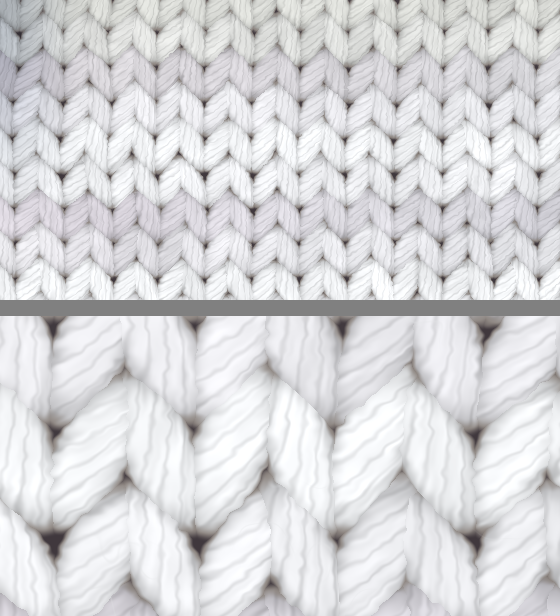
Top: the whole. Bottom: its middle third, enlarged.
Give the GLSL for this texture, as a Shadertoy shader.

```glsl
// Stocking-stitch knit in pale wool: columns of slanted, twisted-yarn legs.
// Each leg is a tilted elliptic height field; the highest leg at a point wins,
// and its height gives the shading, from dark gaps up to bright wool.

#define COLUMNS 11.8       // stitches across
#define ROWS 8.5           // stitches down
#define PITCH 0.743        // row height in column widths
#define LEAN 0.43          // leg angle from vertical, radians
#define LEG vec2(0.25, 0.58) // half width and half length of a leg
#define TWIST 0.52         // ply angle against the leg
#define PLY 0.13           // ply spacing
#define FUZZ 0.035         // raggedness of the wool edges
#define HOLE vec3(0.25, 0.22, 0.24)
#define SHADOW vec3(0.56, 0.53, 0.51)
#define WHITE vec3(0.955, 0.962, 0.970)
#define LILAC vec3(0.850, 0.825, 0.860)

const float PI = 3.14159;

float hash(vec2 p) {
    vec3 q = fract(vec3(p.xyx) * 0.1031);
    q += dot(q, q.yzx + 33.33);
    return fract((q.x + q.y) * q.z);
}

float noise(vec2 p) {
    vec2 i = floor(p), f = fract(p);
    f = f * f * (3.0 - 2.0 * f);
    return mix(mix(hash(i), hash(i + vec2(1, 0)), f.x),
               mix(hash(i + vec2(0, 1)), hash(i + vec2(1, 1)), f.x), f.y);
}

vec2 rotate(vec2 p, float angle) {
    float c = cos(angle), s = sin(angle);
    return vec2(c * p.x - s * p.y, s * p.x + c * p.y);
}

// Dyed wool: lilac bands every four rows, warm grey towards the top
vec3 woolColor(float row, vec2 uv) {
    float drift = 0.5 * (noise(vec2(uv.x * 5.0, row)) - 0.5);
    float band = 0.5 + 0.5 * cos(2.0 * PI * (row - 1.25 + drift) / 4.0);
    vec3 lilac = mix(LILAC, vec3(0.83, 0.835, 0.86), 0.7 * uv.x);
    vec3 wool = mix(WHITE, lilac, band * band);
    float top = 1.0 - smoothstep(-1.2, 2.2, row);
    return mix(wool, vec3(0.84, 0.845, 0.82), 0.8 * top);
}

// Thin stray hairs along the contour lines of a noise field
float hairs(vec2 p) {
    float n = noise(p) + 0.3 * noise(p * 2.3 + 7.0);
    float line = 1.0 - smoothstep(0.0, 0.025, abs(n - 0.65));
    return line * smoothstep(0.5, 0.8, noise(p * 0.7 + 31.0));
}

void mainImage(out vec4 fragColor, in vec2 fragCoord) {
    vec2 uv = fragCoord / iResolution.xy;
    vec2 p = vec2(uv.x * COLUMNS - 0.345, (1.0 - uv.y) * ROWS - 1.16);

    // Hand-knit unevenness, broad and fine
    vec2 grid = p;
    grid += 0.16 * (vec2(noise(p * 0.6), noise(p * 0.5 + 19.0)) - 0.5);
    grid += FUZZ * (vec2(noise(p * 13.0), noise(p * 13.0 + 47.0)) - 0.5);

    float halfColumn = floor(2.0 * grid.x);
    float nearRow = floor(grid.y + 0.5);

    // Find the topmost leg
    float height = -9.0;
    vec2 local = vec2(0.0), id = vec2(0.0);
    for (int k = -1; k <= 1; k++)
    for (int r = -1; r <= 1; r++) {
        vec2 cell = vec2(halfColumn + float(k), nearRow + float(r));
        vec2 jitter = vec2(hash(cell + 11.0), hash(cell + 53.0)) - 0.5;
        float side = 1.0 - 2.0 * mod(cell.x, 2.0);
        vec2 d = vec2(grid.x - 0.5 * cell.x - 0.25, (cell.y - grid.y) * PITCH);
        d = rotate(d - jitter * vec2(0.04, 0.07), side * LEAN + 0.14 * jitter.x);
        vec2 e = d / (LEG * (1.0 + 0.10 * jitter.y));
        float h = 1.0 - dot(e, e) + 0.16 * e.y;
        if (h > height) { height = h; local = d; id = cell; }
    }

    // Twisted plies and fine fibres running along them
    vec2 ply = rotate(local, TWIST);
    float across = ply.x + 0.8 * local.x * local.x;
    float wobble = 0.025 * noise(local * 9.0 + id * 5.0);
    float ridge = abs(cos(PI * ((across + wobble) / PLY + hash(id))));
    float fibre = noise(vec2(across * 24.0, ply.y * 5.0) + id * 17.0) - 0.5;

    // Shading from gap to crown
    float lit = smoothstep(-0.15, 0.75, height + 0.16 * fibre);
    vec3 wool = woolColor(id.y, uv);
    wool *= mix(0.77, 1.0, lit);
    wool *= 0.925 + 0.085 * smoothstep(0.0, 0.65, ridge) + 0.07 * fibre;
    wool *= 0.97 + 0.06 * hash(id + 91.0);
    vec3 color = mix(HOLE, SHADOW, smoothstep(-0.32, -0.04, height));
    color = mix(color, wool, smoothstep(-0.14, 0.18, height + 0.15 * fibre));

    // Stray hairs and light falling off to the upper left
    color = mix(color, WHITE * 0.93, 0.28 * hairs(p * vec2(2.6, 2.0)));
    float corner = (1.0 - smoothstep(0.0, 0.16, uv.x)) * smoothstep(0.2, 1.0, uv.y);
    color *= 1.0 - corner * vec3(0.24, 0.22, 0.18);
    color *= 0.97 + 0.06 * noise(p * 0.9 + 5.0);
    fragColor = vec4(clamp(color, 0.0, 1.0), 1.0);
}
```
